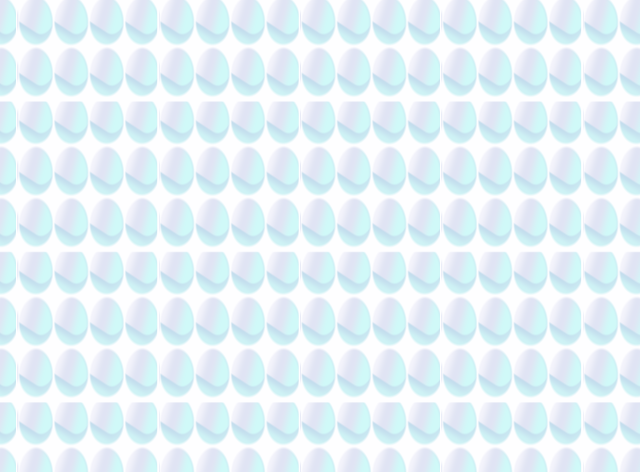
This pattern is drawn by a Shadertoy shader. Its source:

```glsl
// Rows of glossy pale eggs on white, built from a repeating tile of 4 x 3 eggs.
// Each egg is a soft distance shape with a slanted sheen above a curved crease.
// The tile crops its top row and last column, which leaves a faint seam line.

const float EGGS_ACROSS = 18.07;            // canvas width in egg pitches
const vec2 TILE_SIZE = vec2(3.99, 4.247);
const vec2 TILE_ORIGIN = vec2(0.492, 2.847);
const vec2 EGG_PITCH = vec2(1.0, 1.452);
const vec2 FIRST_EGG = vec2(0.522, 0.529);
const vec2 EGG_RADIUS = vec2(0.48, 0.687);
const vec2 LAST_EGG = vec2(3.0, 2.0);

const vec3 PAPER = vec3(0.995, 0.995, 1.0);
const vec3 PEARL = vec3(0.955, 0.955, 0.985);
const vec3 LAVENDER = vec3(0.88, 0.895, 0.955);
const vec3 AQUA = vec3(0.815, 0.975, 0.972);
const vec3 SHADOW = vec3(0.765, 0.865, 0.93);
const vec3 POOL = vec3(0.81, 0.95, 0.96);

// Egg space: x and y reach -1..1, y points down, the lower half is wider.
vec2 eggSpace(vec2 offset) {
    vec2 q = offset / EGG_RADIUS;
    q.x /= 1.0 + 0.07 * q.y;
    return q;
}

// Height of the crease: a straight slope that curls up on the right.
float creaseHeight(float x) {
    float right = max(x, 0.0);
    return 0.49 + 0.46 * x - 0.8 * right * right;
}

// Slanted sheen running from pearl through lavender to aqua.
vec3 sheenColor(vec2 q) {
    float t = q.x + 0.4 * q.y;
    vec3 color = mix(PEARL, LAVENDER, smoothstep(-1.0, -0.3, t));
    return mix(color, AQUA, smoothstep(-0.2, 0.58, t));
}

// Shadow under the crease, fading into the pale bottom.
vec3 bowlColor(vec2 q, float depth) {
    vec3 shade = mix(SHADOW, POOL, 0.45 * smoothstep(-0.5, 0.9, q.x));
    return mix(shade, POOL, smoothstep(0.0, 0.46, depth));
}

vec3 eggColor(vec2 q) {
    float depth = q.y - creaseHeight(q.x);
    vec3 color = mix(sheenColor(q), bowlColor(q, depth), smoothstep(-0.06, 0.06, depth));
    float rim = smoothstep(0.82, 1.0, length(q)) * smoothstep(0.2, 0.9, q.x);
    return mix(color, SHADOW, 0.4 * rim);
}

float eggMask(vec2 q) {
    float dist = (length(q) - 1.0) * EGG_RADIUS.x;
    return smoothstep(0.028, -0.045, dist);
}

// Cropping at the top and right sides of the tile.
float tileCrop(vec2 local, float soft) {
    float top = smoothstep(-0.01, 0.05, local.y);
    float right = 1.0 - smoothstep(3.95 - soft, 3.95 + soft, local.x);
    return top * right;
}

// Thin sliver beside the tile edge, level with the widest part of an egg.
float seamLine(float x, float y, float soft) {
    float dist = abs(x - 0.01);
    return (1.0 - smoothstep(0.0, 0.02 + soft, dist)) * (1.0 - smoothstep(0.2, 0.5, abs(y)));
}

void mainImage(out vec4 fragColor, in vec2 fragCoord) {
    // Measure from the top left in egg pitches
    float pixel = EGGS_ACROSS / iResolution.x;
    vec2 p = vec2(fragCoord.x, iResolution.y - fragCoord.y) * pixel;
    vec2 local = mod(p - TILE_ORIGIN, TILE_SIZE);

    // Nearest egg inside the tile
    vec2 cell = clamp(floor((local - FIRST_EGG) / EGG_PITCH + 0.5), vec2(0.0), LAST_EGG);
    vec2 q = eggSpace(local - FIRST_EGG - cell * EGG_PITCH);

    // Egg, then seam
    float soft = 0.5 * pixel;
    vec3 color = mix(PAPER, eggColor(q), eggMask(q) * tileCrop(local, soft));
    color = mix(color, LAVENDER, 0.7 * seamLine(local.x, q.y, soft));
    fragColor = vec4(color, 1.0);
}
```
